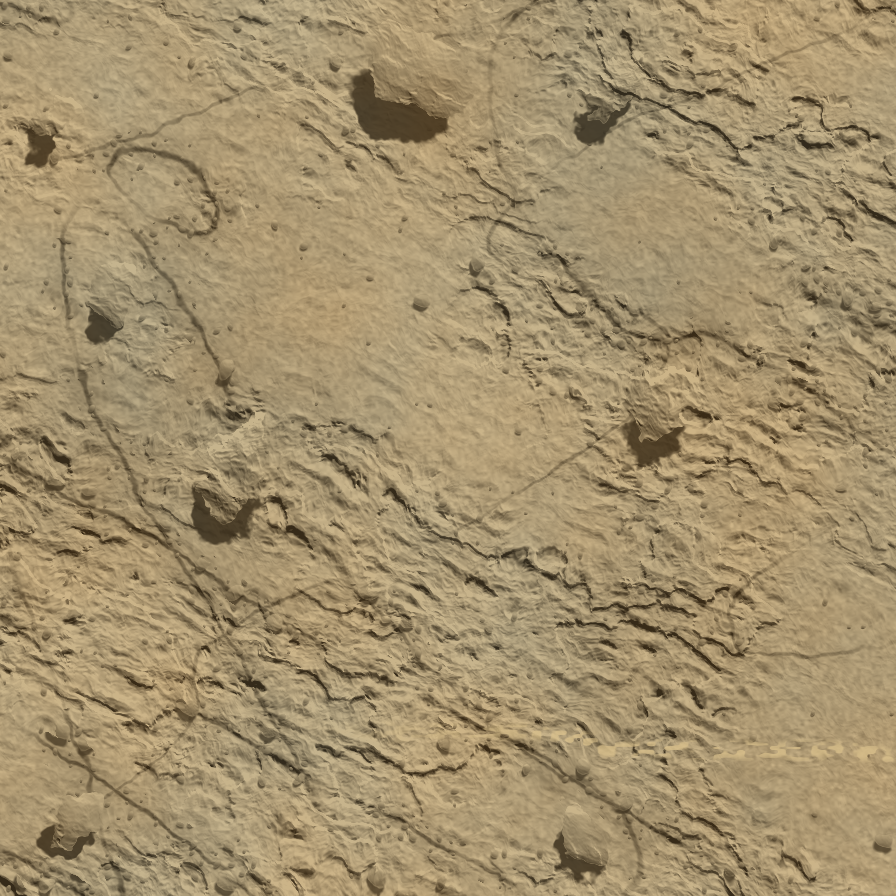
A WebGL 1 fragment shader for this texture:

```glsl
precision highp float;
// Weathered tan bedrock under a high sun: chipped ledges, slanted fractures,
// scattered boulders with shadows, pebbles in the cracks and a pale vein.
// A noise height field is lit by differences toward the sun, then coloured.
uniform vec2 u_resolution;

const vec3 SHADE_COLOR = vec3(0.21, 0.165, 0.095);
const vec3 SUNLIT_COLOR = vec3(0.79, 0.705, 0.54);
const vec3 VEIN_COLOR = vec3(0.86, 0.76, 0.55);
const vec3 RUST_SHIFT = vec3(0.07, 0.0, -0.06);
const vec2 SUN = vec2(0.30, 0.954);                    // direction toward the light
const vec3 SEAM_ANGLES = vec3(-0.52, -1.08, 0.38);     // bedding, steep, crossing
const vec3 STONE_CELLS = vec3(5.0, 25.0, 72.0);        // boulders, rocks, pebbles
const float BASE_TONE = 0.81;
const float CHIP_HEIGHT = 0.0125;
const float LEDGE_HEIGHT = 0.0055;
const float LEDGE_COUNT = 6.0;
const float NEAR_STEP = 0.0023;
const float FAR_STEP = 0.0065;
const float CRACK_WIDTH = 0.0038;

float hash(vec2 p) {
  vec3 q = fract(p.xyx * 0.1031);
  q += dot(q, q.yzx + 33.33);
  return fract((q.x + q.y) * q.z);
}
float noise(vec2 p) {
  vec2 i = floor(p), f = fract(p);
  f = f * f * (3.0 - 2.0 * f);
  return mix(mix(hash(i), hash(i + vec2(1, 0)), f.x),
             mix(hash(i + vec2(0, 1)), hash(i + vec2(1, 1)), f.x), f.y);
}
vec2 turn(vec2 p, float angle) {
  float c = cos(angle), s = sin(angle);
  return vec2(c * p.x + s * p.y, c * p.y - s * p.x);
}
// Layered noise; crease folds each layer into sharp ridges.
float layers(vec2 p, float crease) {
  float sum = 0.0, weight = 0.533;
  for (int i = 0; i < 4; i++) {
    float n = noise(p);
    sum += weight * mix(n, 1.0 - abs(2.0 * n - 1.0), crease);
    p = turn(p, 0.35) * 2.03 + 11.7;
    weight *= 0.5;
  }
  return sum;
}
float fbm(vec2 p) { return layers(p, 0.0); }
vec2 fbm2(vec2 p) { return vec2(fbm(p), fbm(p + 37.3)) - 0.5; }
// Height of the bedrock: fine creased chips over broken, terraced ledges.
float relief(vec2 p, float rough) {
  vec2 q = turn(p, SEAM_ANGLES.x);
  float chips = layers(q * vec2(32.0, 50.0), 0.8);
  float level = LEDGE_COUNT * fbm(q * vec2(6.0, 10.0) + 5.0) + 0.7 * chips;
  float ledge = floor(level) + smoothstep(0.0, 0.14, fract(level));
  return CHIP_HEIGHT * (0.4 + 0.8 * rough) * chips + LEDGE_HEIGHT * rough * ledge;
}
// Distance to long fracture lines: a noise contour divided by its gradient.
float seam(vec2 p, float angle, vec2 freq, float offset) {
  vec2 q = turn(p, angle) * freq + offset;
  float n = noise(q);
  vec2 grad = (vec2(noise(q + vec2(0.05, 0.0)), noise(q + vec2(0.0, 0.05))) - n) * freq / 0.05;
  return abs(n - 0.5) / (length(grad) + 0.1);
}
float crack(float dist, float width) { return 1.0 - smoothstep(0.2 * width, width, dist); }
// Scattered stones: x = cover, y = light across the face, z = thrown shadow.
vec3 stones(vec2 p, float cells, float chance, float salt) {
  vec2 g = p * cells;
  vec3 result = vec3(0.0);
  for (int k = 0; k < 9; k++) {
    float row = floor((float(k) + 0.5) / 3.0);
    vec2 cell = floor(g) + vec2(float(k) - 3.0 * row, row) - 1.0, key = cell + salt;
    if (hash(key) > chance) continue;
    vec2 d = g - cell - 0.25 - 0.5 * vec2(hash(key + 7.1), hash(key + 3.7));
    float pick = hash(key + 19.3), angle = 6.283 * hash(key + 29.9);
    float size = mix(0.14, 0.34, pick * pick), blur = min(0.0016 * cells / size, 0.4);
    float body = length(turn(d, angle) * vec2(1.0, 1.5)) / size;
    float umbra = length(turn(d + SUN * size * 0.65, angle) * vec2(1.05, 1.5)) / size;
    float cover = 1.0 - smoothstep(1.0 - blur, 1.0 + blur, body);
    result.xy = mix(result.xy, vec2(1.0, dot(d, SUN) / size), cover);
    result.z = max(result.z, 1.0 - smoothstep(0.9 - blur, 1.0 + blur, umbra));
  }
  return result;
}
float placeStones(float tone, vec3 s, float faceTone, float depth) {
  tone = mix(tone, 0.07, s.z * depth * (1.0 - s.x));
  return mix(tone, faceTone + 0.38 * s.y, s.x * 0.9);
}
void main() {
  vec2 p = gl_FragCoord.xy / u_resolution.y;
  vec2 jag = fbm2(p * 34.0), bend = fbm2(p * 5.0);
  vec2 w = p + 0.05 * bend + 0.010 * jag, line = p + 0.035 * bend + 0.014 * jag;
  float rough = smoothstep(0.34, 0.66, fbm(turn(p, SEAM_ANGLES.x) * vec2(4.0, 7.0) + 21.0));
  // Sunlit slopes brighten gently; slopes behind ledges darken strongly.
  float height = relief(w, rough);
  float slope = (height - relief(w + SUN * NEAR_STEP, rough)) / NEAR_STEP;
  float shelter = (height - relief(w + SUN * FAR_STEP, rough)) / FAR_STEP;
  float tone = BASE_TONE + 0.22 * (fbm(p * 4.0 + 3.0) - 0.5) + 0.15 * (noise(p * 240.0) - 0.5);
  tone += 0.24 * clamp(slope, 0.0, 0.7) + 0.38 * clamp(slope, -1.0, 0.0);
  tone += 0.45 * min(shelter + 0.15, 0.0);
  // Fractures in three directions, fading in and out along their length.
  float mainSeam = seam(line, SEAM_ANGLES.x, vec2(1.3, 7.5), 2.3);
  float steepSeam = seam(line, SEAM_ANGLES.y, vec2(1.5, 5.5), 14.6);
  float crossSeam = seam(line, SEAM_ANGLES.z, vec2(1.5, 6.0), 31.2);
  float broken = smoothstep(0.25, 0.6, noise(p * 13.0 + 8.0));
  float cracks = max(crack(mainSeam, CRACK_WIDTH), 0.8 * crack(steepSeam, CRACK_WIDTH));
  cracks = max(cracks, 0.6 * crack(crossSeam, 0.8 * CRACK_WIDTH));
  float debris = crack(min(mainSeam, steepSeam), 0.026) * broken;
  tone -= 0.42 * cracks * (0.35 + 0.65 * broken) + 0.07 * debris;
  // Pebbles and rocks gather in fractures; boulders lie anywhere.
  float facet = 0.25 * clamp(slope, -1.4, 0.8);
  vec3 pebbles = stones(p + 0.006 * jag, STONE_CELLS.z, 0.03 + 0.10 * rough + 0.6 * debris, 3.0);
  vec3 rocks = stones(p + 0.014 * jag, STONE_CELLS.y, 0.05 + 0.3 * debris, 57.0);
  vec3 boulders = stones(p + 0.050 * jag, STONE_CELLS.x, 0.30, 91.0);
  tone = placeStones(tone, pebbles, 0.60, 0.7);
  tone = placeStones(tone, rocks, 0.64 + facet, 0.75);
  tone = placeStones(tone, boulders, 0.68 + 1.8 * facet, 0.88);
  // Colour ramp, rusty tint and the flecked horizontal vein.
  vec3 color = mix(SHADE_COLOR, SUNLIT_COLOR, clamp(tone, 0.0, 1.0));
  color += RUST_SHIFT * (fbm(p * 6.0 + 50.0) - 0.5);
  float flecks = smoothstep(0.45, 0.65, noise(p * vec2(110.0, 230.0)));
  float vein = crack(abs(line.y - 0.20 + 0.045 * p.x), 0.015) * smoothstep(0.3, 0.65, p.x) * flecks;
  gl_FragColor = vec4(mix(color, VEIN_COLOR, 0.75 * vein * (1.0 - boulders.x)), 1.0);
}
```
